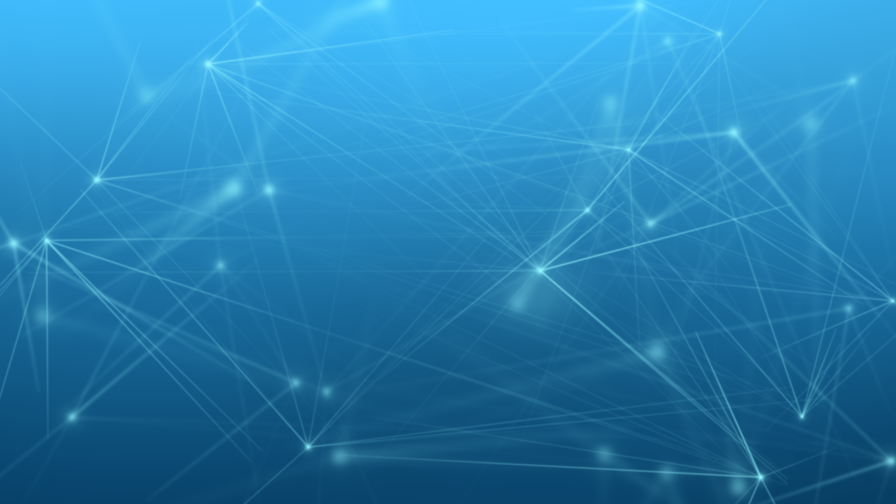
This background is drawn by a WebGL 2 fragment shader. Its source:

```glsl
#version 300 es
precision highp float;
// Glowing network of linked nodes in three depths of focus over a blue gradient.

uniform vec2 u_resolution;
out vec4 fragColor;

// Backdrop
const vec3 DEEP_BLUE = vec3(0.025, 0.245, 0.395);
const vec3 MID_BLUE = vec3(0.110, 0.450, 0.650);
const vec3 SKY_BLUE = vec3(0.255, 0.735, 0.985);
const vec3 GLOW_COLOUR = vec3(0.56, 0.96, 1.0);
const float CLOUD_AMOUNT = 0.022;

// Node placement, as fractions of the canvas
const vec2 FIRST_NODE = vec2(0.232, 0.873);
const vec2 NODE_STEP = vec2(0.764, 0.53);
const float RIGHT_SHIFT = 0.18;
const float BUNDLE_SPREAD = 0.13;
const vec2 FAN_SIZE = vec2(1.1, 1.5); // in canvas heights
const float LENGTH_FALLOFF = 1.1;

// Calm area and bright haze, as fractions of the canvas
const vec2 CALM_CENTRE = vec2(0.37, 0.46);
const vec2 HAZE_CENTRE = vec2(0.60, 0.42);
const float CALM_AMOUNT = 0.78;
const float HAZE_AMOUNT = 0.24;

struct Layer {
    float seed;
    float scatter;   // 0 = even spacing, 1 = random
    int nodes;
    int spokes;
    float lineWidth; // in canvas heights
    float lineGlow;
    float dotRadius;
    float dotGlow;
};

const Layer NEAR = Layer(3.0, 0.0, 12, 11, 0.0021, 1.5, 0.0058, 1.7);
const Layer MIDDLE = Layer(41.0, 1.0, 13, 6, 0.0046, 0.55, 0.0100, 1.0);
const Layer FAR = Layer(87.0, 1.0, 12, 4, 0.0140, 0.34, 0.0180, 0.45);

vec3 hash3(float n) {
    vec3 q = fract(n * vec3(0.1031, 0.1030, 0.0973));
    q += dot(q, q.yzx + 33.33);
    return fract((q.xxy + q.yzz) * q.zyx);
}

float gauss(float x) {
    return exp(-x * x);
}

// Even spacing, pushed towards the right in the right half
vec2 nodeAt(int i, Layer layer) {
    vec2 offset = layer.scatter * hash3(float(i) + layer.seed).xy;
    vec2 node = fract(FIRST_NODE + NODE_STEP * float(i) + offset);
    node.x += RIGHT_SHIFT * smoothstep(0.40, 0.55, node.x) * (1.0 - node.x);
    return node;
}

// Soft segment from the origin that dims with length and towards its far end
float spoke(vec2 p, vec2 reach, float width) {
    float lengthSq = max(dot(reach, reach), 1e-5);
    float t = clamp(dot(p, reach) / lengthSq, 0.0, 1.0);
    vec2 away = (p - reach * t) / width;
    float spread = dot(away, away);
    if (spread > 6.0) return 0.0;
    return mix(1.0, 0.2, t) * exp(-spread) / (1.0 + LENGTH_FALLOFF * lengthSq);
}

// Light from one layer: x = lines, y = dots
vec2 network(vec2 p, Layer layer, float aspect) {
    vec2 scale = vec2(aspect, 1.0);
    float width = max(layer.lineWidth, 0.5 / u_resolution.y);
    vec2 light = vec2(0.0);

    for (int i = 0; i < layer.nodes; i++) {
        vec2 node = nodeAt(i, layer) * scale;
        vec2 local = p - node;
        float power = i % 3 == 0 ? 1.0 : mix(0.4, 0.75, hash3(float(i) + layer.seed).z);

        // Odd spokes fan out, mostly steeply; even ones bundle towards a node
        for (int k = 0; k < layer.spokes; k++) {
            vec3 random = hash3(float(i * layer.spokes + k) + layer.seed * 7.0);
            vec2 reach = (random.xy - 0.5) * FAN_SIZE;
            if (k % 2 == 0) {
                vec2 aim = nodeAt((i + 1 + k / 4) % layer.nodes, layer);
                reach = (aim + (random.xy - 0.5) * BUNDLE_SPREAD) * scale - node;
            }
            float strength = mix(0.15, 1.0, random.z * random.z) * power;
            light.x += strength * spoke(local, reach, width);
        }

        // Bright core with a faint halo
        float r = length(local) / layer.dotRadius;
        if (r < 7.0) light.y += power * (gauss(r) + 0.2 * gauss(r / 2.6));
    }
    return light * vec2(layer.lineGlow, layer.dotGlow);
}

vec3 backdrop(vec2 uv) {
    float clouds = sin(uv.x * 5.1 + 2.0 * sin(uv.y * 3.3))
                 + sin(uv.x * 8.7 - uv.y * 6.1 + 1.9);
    float height = uv.y - 0.22 * pow(abs(uv.x - 0.48), 2.0) + 0.015;
    vec3 lower = mix(DEEP_BLUE, MID_BLUE, smoothstep(-0.12, 0.60, height));
    vec3 colour = mix(lower, SKY_BLUE, smoothstep(0.36, 1.06, height));
    return colour * (1.0 + CLOUD_AMOUNT * clouds);
}

void main() {
    vec2 uv = gl_FragCoord.xy / u_resolution;
    float aspect = u_resolution.x / u_resolution.y;
    vec2 p = uv * vec2(aspect, 1.0);

    float calm = 1.0 - CALM_AMOUNT * gauss(length((uv - CALM_CENTRE) / vec2(0.16, 0.40)));
    vec2 light = (network(p, NEAR, aspect) + network(p, MIDDLE, aspect)) * vec2(calm, 1.0);
    light += network(p, FAR, aspect);
    float haze = HAZE_AMOUNT * gauss(length((uv - HAZE_CENTRE) / vec2(0.05, 0.06)));

    // Glow dims a little towards the dark lower edge
    float total = (light.x + light.y + haze) * mix(0.7, 1.0, uv.y);
    vec3 colour = mix(backdrop(uv), GLOW_COLOUR, 1.0 - exp(-total));
    fragColor = vec4(colour, 1.0);
}
```
